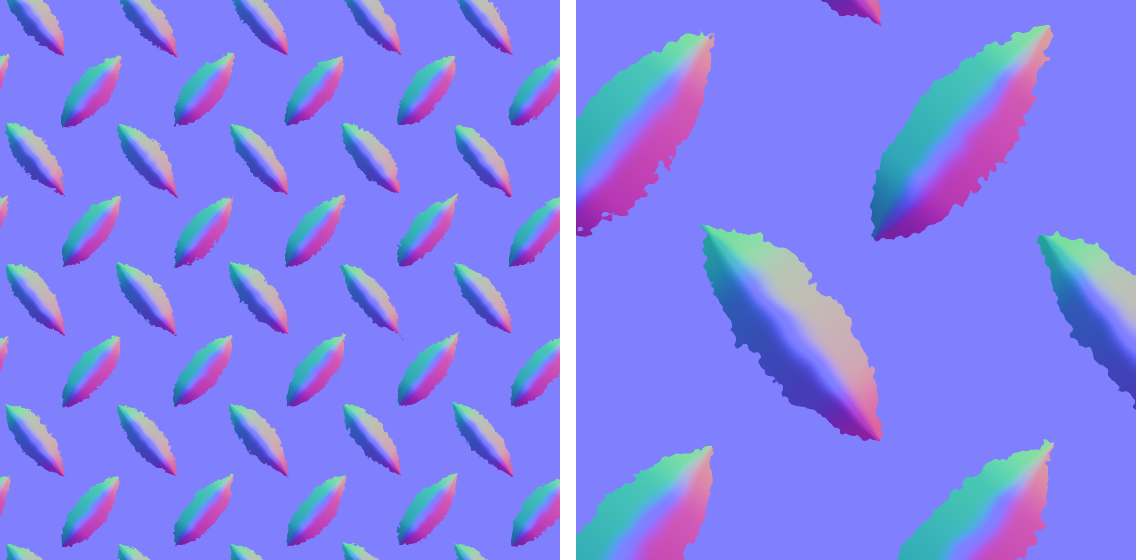
Left, the full canvas; right, a detail of the centre.
Reproduce this texture map procedurally as a Shadertoy shader.

```glsl
// Tiling normal map of diamond tread plate: ragged raised lozenges leaning alternately left and right.
#define REPEATS vec2(5.0, 4.0)       // pairs of lozenges across and down
#define LEFT_CENTER vec2(0.314, 0.859)  // in cell units
#define RIGHT_CENTER vec2(0.822, 0.354)
#define HALF_LENGTH 0.0825
#define HALF_WIDTH 0.0300
#define SIDE_SLOPE 2.1
#define END_SLOPE 2.3
#define RIDGE_WIDTH 0.58
#define TILT_GAIN 0.77               // strength of the stored x and y
#define RAGGED 0.0058
#define WANDER 0.0050

float hash(vec2 p) {
    vec3 q = fract(vec3(p.xyx) * 0.1031);
    q += dot(q, q.yzx + 33.33);
    return fract((q.x + q.y) * q.z);
}

float noise(vec2 p) {
    vec2 i = floor(p), f = fract(p);
    f = f * f * (3.0 - 2.0 * f);
    return mix(mix(hash(i), hash(i + vec2(1, 0)), f.x),
               mix(hash(i + vec2(0, 1)), hash(i + vec2(1, 1)), f.x), f.y);
}

// Returns the encoded normal in rgb and the coverage in a; lean is -1 or +1.
vec4 lozenge(vec2 uv, vec2 center, float lean) {
    vec2 cell = uv * REPEATS - center + 0.5;
    vec2 id = mod(floor(cell), REPEATS) + 7.0 * (lean + 2.0);
    vec2 seed = 40.0 + 60.0 * vec2(hash(id), hash(id + 31.7));
    vec2 local = (fract(cell) - 0.5) / REPEATS;
    local += 0.003 * (vec2(hash(id + 11.3), hash(id + 5.9)) - 0.5);

    // Axis points up the lozenge, across points to its right.
    vec2 axis = normalize(vec2(0.63 * lean, 0.775));
    vec2 across = vec2(axis.y, -axis.x);
    float s = dot(local, axis) / HALF_LENGTH;
    float v = dot(local, across);

    // Lens outline, blunter at its left end and slimmer on the left-leaning underside.
    float blunt = 2.4 - 0.7 * lean * s;
    float taper = 1.0 - pow(min(abs(s), 1.3), blunt);
    float side = (lean < 0.0 && v < 0.0) ? 0.83 : 1.0;
    float width = HALF_WIDTH * side * mix(0.95, 1.05, hash(id + 2.1)) * taper;

    // Chipped, wandering edge.
    float chips = noise(local * 210.0 + seed) + 0.5 * noise(local * 420.0 + seed.yx) - 0.75;
    float wear = 0.35 + 0.9 * noise(local * 45.0 + seed.yx);
    float wander = noise(local * 60.0 + seed) - 0.5;
    float edge = (abs(v) - width) / 1.15 + RAGGED * wear * chips + WANDER * wander;
    float pixel = 0.7 / iResolution.y;
    float cover = 1.0 - smoothstep(-pixel, pixel, edge);

    // Slopes: two flanks meeting at a soft ridge, falling away at both ends.
    float t = v / max(width, 0.12 * HALF_WIDTH);
    t += 0.16 * (noise(local * 70.0 + seed) - 0.5);
    float flank = sign(t) * smoothstep(0.0, RIDGE_WIDTH, abs(t));
    float tip = sign(s) * smoothstep(0.42, 1.0, abs(s));
    float along = END_SLOPE * tip + 1.1 * s * abs(flank);
    vec2 slope = across * flank * SIDE_SLOPE + axis * along;
    slope *= 0.92 + 0.16 * noise(local * 55.0 + seed.yx);
    vec3 normal = normalize(vec3(slope, 1.0));
    normal.xy *= TILT_GAIN;
    return vec4(0.5 + 0.5 * normal, cover);
}

void mainImage(out vec4 fragColor, in vec2 fragCoord) {
    vec2 uv = fragCoord / iResolution.xy;
    vec3 color = vec3(0.5, 0.5, 1.0);   // flat plate
    for (int k = 0; k < 2; k++) {
        vec4 stamp = lozenge(uv, k == 0 ? LEFT_CENTER : RIGHT_CENTER, k == 0 ? -1.0 : 1.0);
        color = mix(color, stamp.rgb, stamp.a);
    }
    fragColor = vec4(color, 1.0);
}
```
